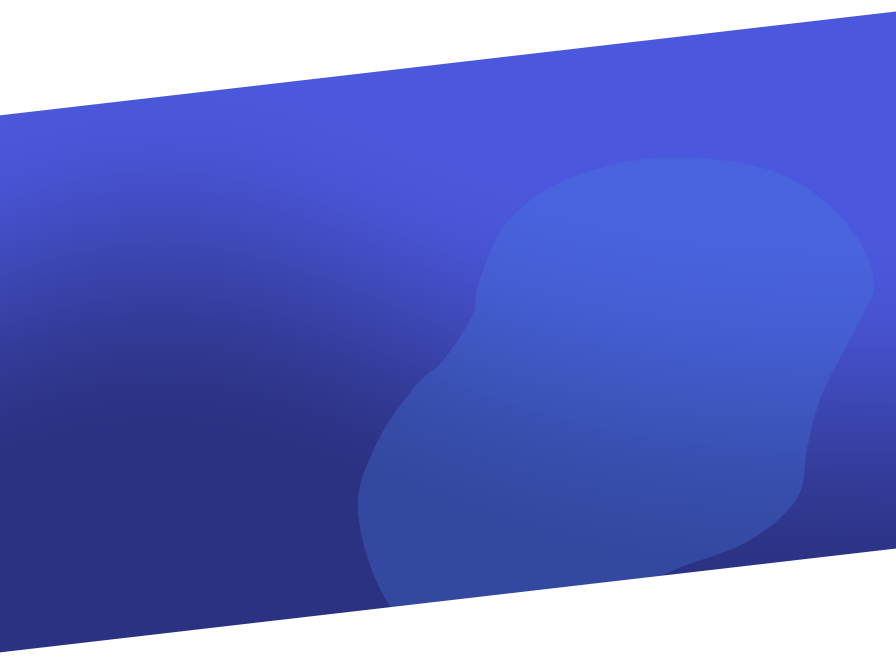
A Shadertoy shader for this background:

```glsl
// A slanted indigo band on white, with a translucent blue blob inside it.
// The band is shaded across a bulging twilight line; the blob is a closed
// Catmull-Rom spline turned into a signed distance and clipped by the band.

// Lengths are in canvas heights, with the origin at the lower left.
const vec3 PAPER = vec3(1.0);
const vec3 INDIGO_LIGHT = vec3(0.295, 0.345, 0.865);
const vec3 INDIGO_DARK = vec3(0.170, 0.196, 0.510);
const vec3 BLOB_TINT = vec3(0.265, 0.480, 0.880);
const float BLOB_OPACITY = 0.31;

const float BAND_SLOPE = 0.1159;
const float BAND_BOTTOM = 0.0175;
const float BAND_TOP = 0.8263;

const float SHADE_LEVEL = 0.372;    // resting height of the shade line
const float SHADE_SOFTNESS = 0.28;  // half height of the transition
const float BULGE_HEIGHT = 0.24;
const float BULGE_X = 0.24;
const float BULGE_WIDTH = 0.50;

// Spline knots of the blob, in hundredths of the canvas height.
const int KNOTS = 21;
const int STEPS = 8;
const vec2 BLOB[KNOTS] = vec2[KNOTS](
    vec2(72.1, 57.4), vec2(76.5, 66.7), vec2(86.1, 73.3),
    vec2(100.9, 76.3), vec2(117.0, 74.0), vec2(127.2, 66.7),
    vec2(131.6, 57.9), vec2(129.3, 51.4), vec2(123.9, 40.9),
    vec2(121.6, 32.8), vec2(120.0, 24.9), vec2(112.5, 18.4),
    vec2(100.5, 13.7), vec2(91.2, 7.9), vec2(70.2, -0.9),
    vec2(58.8, 8.6), vec2(53.9, 22.8), vec2(56.7, 33.2),
    vec2(62.5, 41.8), vec2(66.8, 45.8), vec2(71.2, 52.6));

vec2 knot(int i) {
    return BLOB[(i + KNOTS) % KNOTS] * 0.01;
}

vec2 catmullRom(vec2 a, vec2 b, vec2 c, vec2 d, float t) {
    return b + 0.5 * t * (c - a + t * (2.0 * a - 5.0 * b + 4.0 * c - d
             + t * (3.0 * (b - c) + d - a)));
}

float segmentDistance(vec2 p, vec2 a, vec2 b) {
    vec2 along = b - a;
    float t = clamp(dot(p - a, along) / dot(along, along), 0.0, 1.0);
    return length(p - a - along * t);
}

// Negative inside; the sign flips at each outline crossing beside p.
float blobDistance(vec2 p) {
    float nearest = 10.0;
    float side = 1.0;
    for (int i = 0; i < KNOTS; i++) {
        vec2 a = knot(i - 1), b = knot(i), c = knot(i + 1), d = knot(i + 2);
        vec2 from = b;
        for (int s = 1; s <= STEPS; s++) {
            vec2 to = catmullRom(a, b, c, d, float(s) / float(STEPS));
            nearest = min(nearest, segmentDistance(p, from, to));
            if ((from.y > p.y) != (to.y > p.y)) {
                float t = (p.y - from.y) / (to.y - from.y);
                if (p.x < mix(from.x, to.x, t)) side = -side;
            }
            from = to;
        }
    }
    return side * nearest;
}

float bandDistance(vec2 p) {
    float level = p.y - BAND_SLOPE * p.x;
    float outside = max(BAND_BOTTOM - level, level - BAND_TOP);
    return outside / sqrt(1.0 + BAND_SLOPE * BAND_SLOPE);
}

vec3 bandColor(vec2 p) {
    float offset = (p.x - BULGE_X) / BULGE_WIDTH;
    float shadeLine = SHADE_LEVEL + BULGE_HEIGHT * exp(-offset * offset);
    float light = smoothstep(-SHADE_SOFTNESS, SHADE_SOFTNESS, p.y - shadeLine);
    return mix(INDIGO_DARK, INDIGO_LIGHT, light);
}

// Antialiased coverage of a signed distance, about one pixel wide.
float coverage(float distance) {
    return clamp(0.5 - distance * iResolution.y, 0.0, 1.0);
}

void mainImage(out vec4 fragColor, in vec2 fragCoord) {
    vec2 p = fragCoord / iResolution.y;

    // Shaded band with the blob laid over it
    vec3 color = bandColor(p);
    color = mix(color, BLOB_TINT, BLOB_OPACITY * coverage(blobDistance(p)));

    // White above and below the band
    color = mix(PAPER, color, coverage(bandDistance(p)));
    fragColor = vec4(color, 1.0);
}
```
